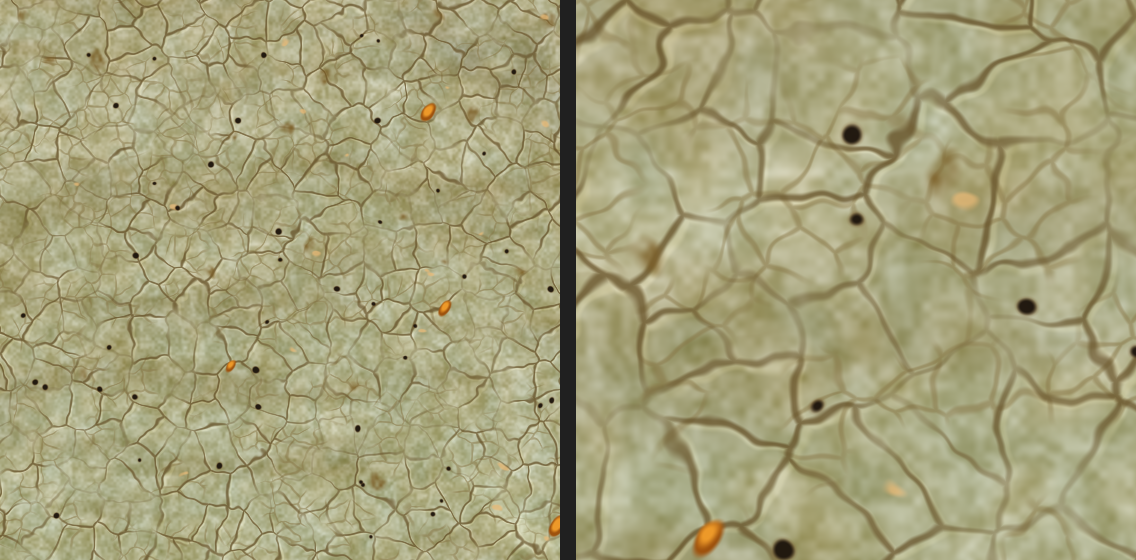
Left: the whole. Right: its middle third, enlarged.
Give the GLSL for this texture, as a WebGL 1 fragment shader.

```glsl
precision highp float;
// Sage green ceramic glaze with fine brown crackle, dark pinholes and rust spots.
uniform vec2 u_resolution;

vec2 hash2(vec2 p) {
  vec3 q = fract(p.xyx * vec3(0.1031, 0.1030, 0.0973));
  q += dot(q, q.yzx + 33.33);
  return fract((q.xx + q.yz) * q.zy);
}

float noise(vec2 p) {
  vec2 i = floor(p), f = fract(p);
  f = f * f * (3.0 - 2.0 * f);
  float low = mix(hash2(i).x, hash2(i + vec2(1.0, 0.0)).x, f.x);
  float high = mix(hash2(i + vec2(0.0, 1.0)).x, hash2(i + 1.0).x, f.x);
  return mix(low, high, f.y);
}

// Noise centred on zero
float wave(vec2 p) { return noise(p) - 0.5; }

vec2 warp(vec2 p) {
  vec2 broad = vec2(wave(p * 24.0), wave(p * 24.0 + 57.0));
  vec2 fine = vec2(wave(p * 75.0 + 11.0), wave(p * 75.0 + 83.0));
  return p + 0.018 * broad + 0.007 * fine;
}

// Distance to the nearest Voronoi border, in canvas units
float crackDistance(vec2 p, float scale) {
  p *= scale;
  vec2 cell = floor(p), f = fract(p), nearest = vec2(0.0), nearestCell = vec2(0.0);
  float best = 8.0, border = 8.0;
  for (int y = -1; y <= 1; y++)
    for (int x = -1; x <= 1; x++) {
      vec2 g = vec2(float(x), float(y));
      vec2 r = g + hash2(cell + g) - f;
      if (dot(r, r) < best) {
        best = dot(r, r);
        nearest = r;
        nearestCell = g;
      }
    }
  for (int y = -2; y <= 2; y++)
    for (int x = -2; x <= 2; x++) {
      vec2 g = nearestCell + vec2(float(x), float(y));
      vec2 r = g + hash2(cell + g) - f;
      vec2 gap = r - nearest;
      if (dot(gap, gap) > 0.0001)
        border = min(border, dot(0.5 * (nearest + r), normalize(gap)));
    }
  return border / scale;
}

float crackLine(vec2 p, float scale, float width) {
  return 1.0 - smoothstep(0.0004, width, crackDistance(p, scale));
}

// Soft-edged round spot
float spot(vec2 p, vec2 center, float radius, float blur) {
  return 1.0 - smoothstep(radius - blur, radius + blur, length(p - center));
}

float band(float x, float width) { return exp(-x * x / (width * width)); }

void main() {
  vec2 p = gl_FragCoord.xy / min(u_resolution.x, u_resolution.y);
  vec2 w = warp(p);

  // Mottled glaze
  float tone = 0.15 + 1.1 * wave(p * 13.0) + 1.7 * wave(w * 42.0 + 7.0)
    + 2.1 * wave(w * 100.0 + 19.0) + 1.6 * wave(p * 190.0 + 31.0);
  vec3 color = vec3(0.70, 0.69, 0.54) + tone * vec3(0.050, 0.053, 0.075);
  color += vec3(0.035, 0.0, -0.03) * wave(w * 32.0 + 71.0);
  color += vec3(-0.018, 0.0, -0.004) * (1.0 - p.y);

  // Tan stains in level bands, a dim corner and a pale streak
  float streaks = smoothstep(0.5, 0.9, noise(p * vec2(5.0, 24.0) + 3.0));
  streaks += 0.6 * (band(p.y - 0.315, 0.018) + band(p.y - 0.665, 0.03)) * noise(p * 9.0);
  color -= streaks * vec3(0.045, 0.06, 0.075);
  float corner = band(p.y - 1.22 + 0.37 * p.x, 0.06) * smoothstep(0.6, 0.95, p.x);
  color -= corner * noise(w * 18.0) * vec3(0.20, 0.21, 0.20);
  color += 0.06 * band(p.x + p.y - 0.99, 0.05) * smoothstep(0.7, 0.95, p.x);

  // Crackle, broken in places, with light catching one side
  float presence = smoothstep(0.2, 0.7, noise(p * 19.0 + 43.0));
  float glint = crackLine(w + vec2(-0.0035, 0.003), 17.0, 0.0035);
  color += glint * presence * vec3(0.075, 0.07, 0.065);
  float hairline = crackLine(w + 3.7, 31.0, 0.0028);
  color = mix(color, vec3(0.53, 0.46, 0.27), 0.5 * hairline * smoothstep(0.4, 0.75, noise(p * 23.0)));
  float crack = crackLine(w, 17.0, 0.0034);
  color = mix(color, vec3(0.40, 0.32, 0.16), crack * (0.2 + 0.55 * presence));

  // Ochre smudges and small peach flecks
  for (int i = 0; i < 18; i++) {
    vec2 seed = hash2(vec2(float(i), 5.3));
    vec2 size = hash2(vec2(float(i), 61.7));
    float smudge = spot(w, seed, 0.005 + 0.009 * size.x, 0.006);
    color = mix(color, vec3(0.48, 0.36, 0.14), smudge * (0.25 + 0.6 * noise(p * 150.0)));
    vec2 flat_ = (w - seed.yx) * vec2(0.7, 1.0);
    float fleck = spot(flat_, vec2(0.0), 0.002 + 0.003 * size.y, 0.002);
    color = mix(color, vec3(0.91, 0.73, 0.47), 0.75 * fleck);
  }

  // Glossy rust spots
  for (int i = 0; i < 4; i++) {
    vec2 offset = p - hash2(vec2(float(i) + 0.4, 27.1));
    offset = vec2(offset.x - 0.4 * offset.y, 0.75 * offset.y) + 0.2 * (w - p);
    float radius = 0.008 + 0.0018 * float(i);
    color = mix(color, vec3(0.62, 0.32, 0.05), spot(offset, vec2(0.0), radius, 0.002));
    color = mix(color, vec3(0.93, 0.60, 0.16), spot(offset, vec2(-0.001, 0.002), radius * 0.65, 0.003));
  }

  // Dark pinholes with faint brown rims
  for (int i = 0; i < 46; i++) {
    vec2 center = hash2(vec2(float(i), 91.9));
    float radius = 0.0025 + 0.003 * hash2(vec2(float(i), 14.2)).x;
    vec2 q = mix(p, w, 0.25);
    color = mix(color, vec3(0.42, 0.28, 0.12), 0.55 * spot(q, center, radius + 0.001, 0.002));
    color = mix(color, vec3(0.11, 0.08, 0.05), 0.95 * spot(q, center, radius, 0.0016));
  }

  gl_FragColor = vec4(clamp(color, 0.0, 1.0), 1.0);
}
```
